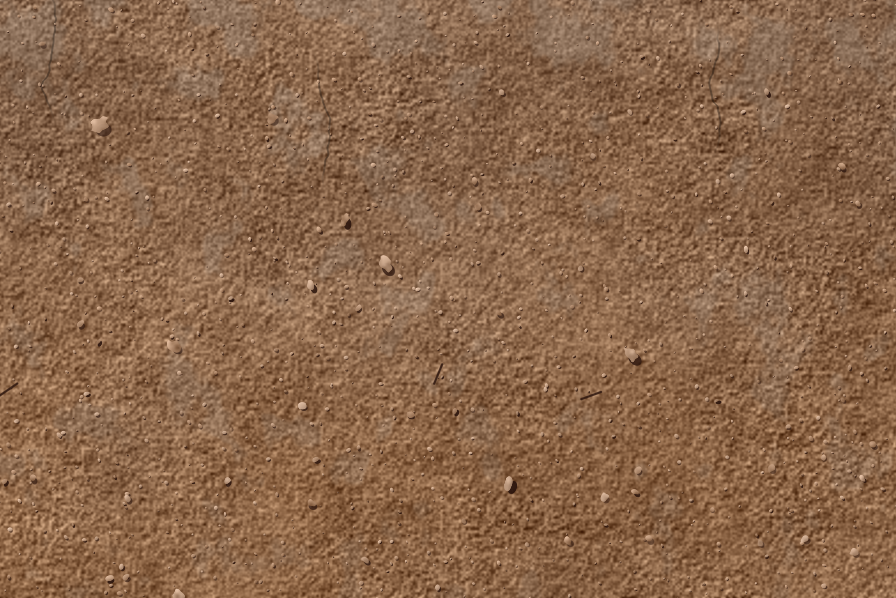
A Shadertoy shader for this texture:

```glsl
// Dry reddish-brown earth seen from above, lit from the upper left.
// Layered value noise makes the gritty soil; jittered cells scatter stones
// with cast shadows; grey crust, thin cracks and a few twigs finish it.

const vec3 SOIL = vec3(0.55, 0.405, 0.292);
const vec3 SHADOW = vec3(0.17, 0.08, 0.05);
const vec3 PALE_STONE = vec3(0.77, 0.64, 0.54);
const vec3 CRUST = vec3(0.57, 0.47, 0.39);
const vec2 TO_LIGHT = vec2(-0.6, 0.8);

vec2 hash2(vec2 p) {
    vec3 q = fract(p.xyx * vec3(0.1031, 0.1030, 0.0973));
    q += dot(q, q.yzx + 33.33);
    return fract((q.xx + q.yz) * q.zy);
}

float noise(vec2 p) {
    vec2 i = floor(p), f = fract(p);
    f = f * f * (3.0 - 2.0 * f);
    return mix(mix(hash2(i).x, hash2(i + vec2(1, 0)).x, f.x),
               mix(hash2(i + vec2(0, 1)).x, hash2(i + vec2(1, 1)).x, f.x), f.y);
}

float fbm(vec2 p) {
    float sum = 0.0, amp = 0.5;
    for (int i = 0; i < 4; i++) {
        sum += amp * noise(p);
        p = mat2(1.6, 1.2, -1.2, 1.6) * p + 17.3;
        amp *= 0.5;
    }
    return sum / 0.9375;
}

float segment(vec2 p, vec2 a, vec2 b) {
    vec2 pa = p - a, ba = b - a;
    return length(pa - ba * clamp(dot(pa, ba) / dot(ba, ba), 0.0, 1.0));
}

// One scattered layer of stones, denser toward the bottom by the given bias
vec3 stones(vec3 col, vec2 p, float cell, float density, float bias,
            float minRadius, float maxRadius, float px) {
    vec2 home = floor(p / cell);
    float ragged = noise(p * 130.0 + cell * 900.0) - 0.5;
    for (int y = -1; y <= 1; y++)
    for (int x = -1; x <= 1; x++) {
        vec2 id = home + vec2(x, y);
        vec2 place = hash2(id + cell * 700.0);
        vec2 kind = hash2(id + 51.7 + cell * 300.0);
        vec2 look = hash2(id + 93.1);
        if (kind.x > density * (1.0 + bias * (0.5 - id.y * cell))) continue;

        float r = mix(minRadius, maxRadius, kind.y * kind.y);
        vec2 d = p - (id + place) * cell;
        float turn = look.x * 6.28;
        mat2 spin = mat2(cos(turn), sin(turn), -sin(turn), cos(turn));
        vec2 squash = vec2(1.0, 1.0 + 0.6 * look.y);
        float body = length(spin * d * squash) - r * (1.0 + 0.9 * ragged);
        vec2 shadowOffset = d + TO_LIGHT * r * 0.85;
        float shade = length(spin * shadowOffset * squash) - r * 0.95;

        float depth = 0.45 + 0.5 * look.y;
        col = mix(col, SHADOW, depth * (1.0 - smoothstep(-px, px, shade)));
        vec3 stone = mix(SOIL * 1.12, PALE_STONE, 0.25 + 0.75 * look.x);
        stone += 0.13 * dot(d, TO_LIGHT) / r + 0.22 * ragged;
        col = mix(col, stone, 0.92 * (1.0 - smoothstep(-px, px, body)));
    }
    return col;
}

void mainImage(out vec4 fragColor, in vec2 fragCoord) {
    vec2 p = fragCoord / iResolution.y;
    float px = 0.75 / iResolution.y;
    float width = iResolution.x / iResolution.y;

    // Broad, mostly horizontal drifts and mid-sized mottling
    float tone = 0.11 * (fbm(p * vec2(2.0, 6.0) + 4.0) - 0.5);
    tone += 0.13 * (fbm(p * vec2(16.0, 26.0)) - 0.5);
    float band = (p.y - 0.68) / 0.09;
    tone -= 0.03 * exp(-band * band);

    // Grit: sharp grains and relief lit from the upper left
    float rough = 0.8 + 0.4 * noise(p * 9.0);
    float relief = noise(p * 165.0) - noise((p + TO_LIGHT * 0.005) * 165.0);
    float grit = 0.21 * relief + 0.20 * (noise(p * 260.0 + 31.0) - 0.5);
    grit += 0.10 * (noise(p * 85.0 + 7.0) - 0.5);
    tone += grit * rough;

    // Warmer soil below, greyer soil above
    vec3 col = SOIL + tone * vec3(1.0, 0.96, 0.88);
    float warmth = 0.5 - p.y + 0.8 * (fbm(p * 4.0 + 9.0) - 0.5);
    col += warmth * vec3(0.022, -0.004, -0.03);

    // Patches of smooth grey crust, thickest along the top edge
    float patches = fbm(p * vec2(17.0, 14.0) + 60.0) + 0.17 * smoothstep(0.8, 1.0, p.y);
    float crust = smoothstep(0.60, 0.75, patches) * (0.3 + 0.4 * p.y);
    col = mix(col, CRUST + 0.6 * tone, crust);

    // Thin wandering cracks in the upper part
    for (int i = 0; i < 3; i++) {
        vec2 h = hash2(vec2(i, 8.0));
        float wander = 0.05 * (fbm(vec2(p.y * 14.0, float(i) * 9.0)) - 0.5);
        float gap = abs(p.x - width * (float(i) + h.x) / 3.0 - wander);
        float span = 1.0 - smoothstep(0.06, 0.12, abs(p.y - 0.78 - 0.16 * h.y));
        col *= 1.0 - 0.3 * span * (1.0 - smoothstep(0.0005, 0.0015 + px, gap));
    }

    // Stones from fine crumbs to lumps
    col = stones(col, p, 0.021, 0.36, 0.0, 0.0013, 0.0036, px);
    col = stones(col, p, 0.052, 0.20, 0.9, 0.0030, 0.0066, px);
    col = stones(col, p, 0.115, 0.17, 0.9, 0.0060, 0.0145, px);

    // A few dark twigs
    for (int i = 0; i < 3; i++) {
        vec2 h = hash2(vec2(i, 23.0));
        vec2 a = vec2(width * (float(i) + h.x) / 3.0, 0.15 + 0.35 * h.y);
        vec2 b = a + 0.035 * vec2(cos(h.y * 6.28), sin(h.y * 6.28));
        float d = segment(p, a, b) - 0.0018;
        col = mix(col, SHADOW, 0.85 * (1.0 - smoothstep(-px, px, d)));
    }

    fragColor = vec4(clamp(col, vec3(0.10, 0.05, 0.03), vec3(0.92)), 1.0);
}
```
